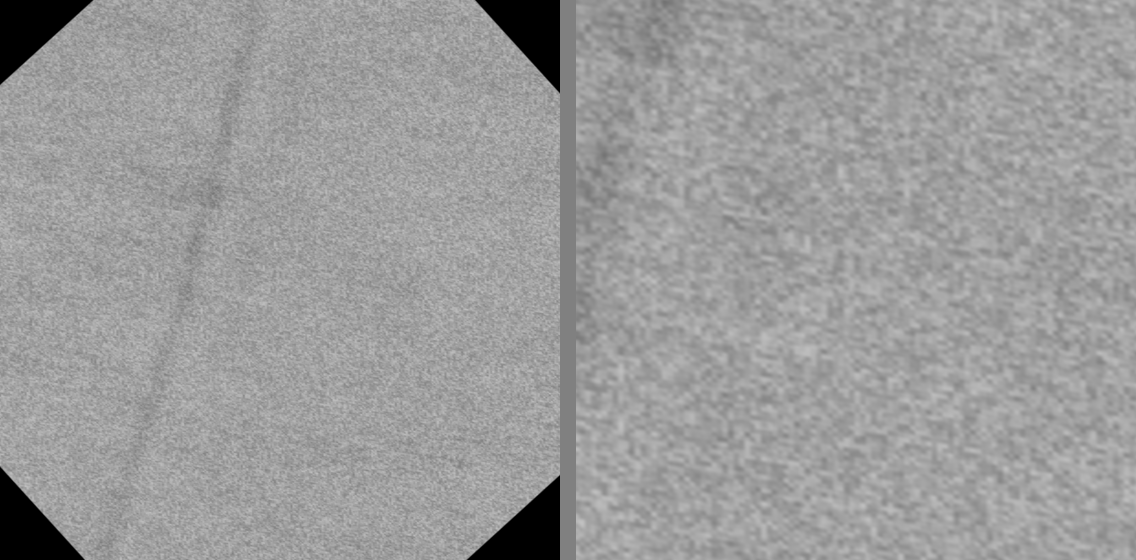
Left: the whole. Right: its middle third, enlarged.
This texture is drawn by a Shadertoy shader. Its source:

```glsl
// Grainy grey sheet, a tilted square cropped by the canvas, with a soft dark crease and faint cross streaks

#define BASE_GREY 0.632
#define GRAIN_SCALE 235.0
#define GRAIN_CONTRAST 0.115
#define STREAK_SLOPE 0.15
#define STREAK_CONTRAST 0.055
#define CLOUD_CONTRAST 0.045
#define CREASE_WIDTH 0.017
#define CREASE_DEPTH 0.052
#define SIDE_CREASE_OFFSET 0.105
#define SIDE_CREASE_DEPTH 0.035
#define SHEET_ANGLE 0.738
#define SHEET_HALF_SIZE 0.594

// Sineless hash, 2D to 0..1
float hash(vec2 p) {
    vec3 q = fract(vec3(p.xyx) * 0.1031);
    q += dot(q, q.yzx + 33.33);
    return fract((q.x + q.y) * q.z);
}

float valueNoise(vec2 p) {
    vec2 cell = floor(p);
    vec2 f = fract(p);
    f = f * f * (3.0 - 2.0 * f);
    float low = mix(hash(cell), hash(cell + vec2(1, 0)), f.x);
    float high = mix(hash(cell + vec2(0, 1)), hash(cell + vec2(1, 1)), f.x);
    return mix(low, high, f.y);
}

float cloudNoise(vec2 p) {
    float sum = 0.0;
    float weight = 0.5;
    for (int i = 0; i < 4; i++) {
        sum += weight * valueNoise(p);
        p = p * 2.03 + 17.3;
        weight *= 0.5;
    }
    return sum / 0.9375;
}

float ridge(float distanceAcross, float width) {
    float d = distanceAcross / width;
    return exp(-d * d);
}

// Fine speckle, slightly longer along the streaks
float grain(vec2 p) {
    float coarse = valueNoise(p * GRAIN_SCALE * vec2(0.85, 1.1) + 41.0);
    float fine = valueNoise(p * GRAIN_SCALE * vec2(1.3, 1.6) + 307.0);
    return coarse + fine - 1.0;
}

// Thin dark wrinkles, gathered in patches
float streaks(vec2 p) {
    float patches = smoothstep(0.35, 0.7, cloudNoise(p * vec2(3.0, 7.0) + 5.0));
    float longLines = smoothstep(0.62, 0.95, valueNoise(p * vec2(11.0, 120.0) + 71.0));
    float shortLines = smoothstep(0.55, 0.95, valueNoise(p * vec2(45.0, 190.0) + 13.0));
    return patches * (0.55 * longLines + 0.6 * shortLines);
}

// Horizontal distance from the bowed main crease
float creaseDistance(vec2 uv) {
    float center = 0.18 + 0.28 * uv.y + 0.06 * uv.y * (1.0 - uv.y);
    return uv.x - center + 0.008 * (valueNoise(uv.yy * 14.0) - 0.5);
}

float creaseShade(vec2 uv) {
    float d = creaseDistance(uv);
    float strength = 0.75 + 0.5 * valueNoise(vec2(uv.y * 9.0, 3.0));
    float shade = -CREASE_DEPTH * strength * ridge(d, CREASE_WIDTH);
    shade += 0.012 * ridge(d - 0.04, 0.022);

    // Broken parallel creases to the right: a thin one and a smudge
    float side = d - SIDE_CREASE_OFFSET;
    float thinPart = ridge(uv.y - 0.5, 0.09) * ridge(side, 0.007);
    float smudge = 0.7 * ridge(uv.y - 0.85, 0.09) * ridge(side - 0.008, 0.018);
    return shade - SIDE_CREASE_DEPTH * (thinPart + smudge);
}

// Coverage of the tilted square
float sheetMask(vec2 uv) {
    float c = cos(SHEET_ANGLE);
    float s = sin(SHEET_ANGLE);
    vec2 q = abs(mat2(c, -s, s, c) * (uv - 0.5));
    float edge = max(q.x, q.y) - SHEET_HALF_SIZE;
    float pixel = 1.0 / min(iResolution.x, iResolution.y);
    return 1.0 - smoothstep(-pixel, pixel, edge);
}

void mainImage(out vec4 fragColor, in vec2 fragCoord) {
    vec2 uv = fragCoord / iResolution.xy;
    vec2 along = vec2(uv.x, uv.y + STREAK_SLOPE * uv.x);

    float grey = BASE_GREY;
    grey += GRAIN_CONTRAST * grain(along);
    grey += CLOUD_CONTRAST * (cloudNoise(along * vec2(4.0, 11.0) + 29.0) - 0.5);
    grey += CLOUD_CONTRAST * (cloudNoise(along * vec2(14.0, 40.0) + 83.0) - 0.5);
    grey -= STREAK_CONTRAST * streaks(along);
    grey += creaseShade(uv);

    fragColor = vec4(vec3(grey * sheetMask(uv)), 1.0);
}
```
